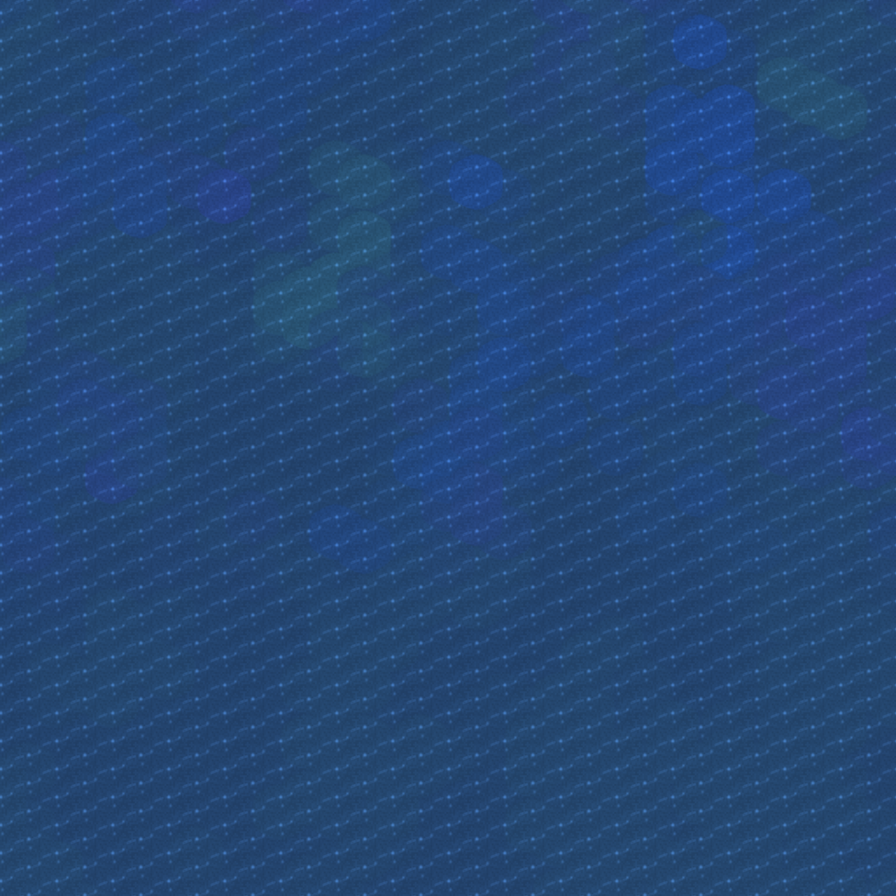
Write a Shadertoy shader that draws this background.

```glsl
// Deep blue water seen as an isometric map: a fine repeating ripple tile with
// slanted bands, dashes and glints, under faint clusters of rounded hexagons.
// They sit on the 2:1 diamond lattice; value noise decides where they gather.

float hash(vec2 p) {
    vec3 q = fract(p.xyx * vec3(0.1031, 0.1030, 0.0973));
    q += dot(q, q.yzx + 33.33);
    return fract((q.x + q.y) * q.z);
}

// Value noise that repeats after "period" lattice steps.
float noise(vec2 p, vec2 period) {
    vec2 i = floor(p), f = fract(p);
    f = f * f * (3.0 - 2.0 * f);
    vec2 a = mod(i, period), b = mod(i + 1.0, period);
    return mix(mix(hash(a), hash(vec2(b.x, a.y)), f.x),
               mix(hash(vec2(a.x, b.y)), hash(b), f.x), f.y);
}

// Map position <-> diamond lattice coordinates.
vec2 toIso(vec2 p) { return vec2(0.5 * p.x + p.y, 0.5 * p.x - p.y); }
vec2 fromIso(vec2 q) { return vec2(q.x + q.y, 0.5 * (q.x - q.y)); }

float glint(vec2 p, vec2 centre, float radius) {
    vec2 d = (p - centre) / radius;
    return exp(-dot(d, d));
}

float dash(vec2 p, vec2 a, vec2 b, float width) {
    vec2 ab = b - a;
    float t = clamp(dot(p - a, ab) / dot(ab, ab), 0.0, 1.0);
    return 1.0 - smoothstep(0.2 * width, width, length(p - a - ab * t));
}

// Rounded hexagon whose sides line up with those of its neighbours.
float roundedHexagon(vec2 d) {
    vec3 side = abs(vec3(d.x, dot(d, vec2(0.447, 0.894)), dot(d, vec2(-0.447, 0.894))));
    float size = pow(dot(pow(side, vec3(8.0)), vec3(1.0)), 0.125);
    return 1.0 - smoothstep(0.92, 1.02, size);
}

// Strength of each tint at p: blue, violet, green, teal.
vec4 patches(vec2 p) {
    vec4 strength = vec4(0.0);
    vec2 home = floor(toIso(p) + 0.5);
    for (int y = -1; y <= 1; y++)
    for (int x = -1; x <= 1; x++) {
        vec2 cell = home + vec2(x, y);
        vec2 centre = fromIso(cell);
        float open = smoothstep(9.0, 16.0, centre.y);
        vec4 score;
        for (int k = 0; k < 4; k++) {
            vec2 shift = vec2(37.0, 61.0) * float(k + 1);
            score[k] = 0.65 * noise(centre * 0.24 + shift, vec2(512.0))
                     + 0.35 * hash(cell + shift + 200.0);
        }
        vec4 level = smoothstep(vec4(0.57, 0.57, 0.66, 0.47),
                                vec4(1.02, 1.02, 0.97, 0.75), score);
        strength = max(strength, level * roundedHexagon(p - centre)
                                 * vec4(open, open, open, 1.0));
    }
    // Stronger tints push the others back
    float total = dot(strength.xyz, vec3(1.0));
    return strength / (1.0 + 2.0 * (total - vec4(strength.xyz, 0.0)));
}

void mainImage(out vec4 fragColor, in vec2 fragCoord) {
    // 32 tiles along the height of the canvas
    vec2 p = fragCoord / iResolution.y * 32.0;
    vec2 iso = toIso(p);
    vec2 local = fromIso(fract(iso) - 0.5);

    // Tinted patches over the base blue
    vec4 tint = patches(p);
    vec3 color = vec3(0.140, 0.269, 0.438);
    color += tint.x * vec3(-0.010, 0.022, 0.145);
    color += tint.y * vec3(0.022, 0.000, 0.105);
    color += tint.z * vec3(0.022, 0.065, 0.025);
    color += tint.w * vec3(0.005, 0.013, 0.004);

    // Slanted bands and fine grain, repeated in every tile
    float band = 0.5 + 0.5 * cos(6.2832 * (iso.y - 0.45));
    float grain = noise(p * 16.0 + 0.5, vec2(32.0, 16.0)) - 0.5;
    color *= 0.96 + 0.05 * band + 0.13 * grain;

    // Short dashes and sharp glints on the ripple crests
    float crest = 0.8 * dash(local, vec2(-0.44, -0.10), vec2(-0.20, -0.01), 0.075)
                + 0.5 * dash(local, vec2(0.18, 0.03), vec2(0.36, 0.10), 0.07);
    float spark = glint(local, vec2(0.03, 0.03), 0.065)
                + 0.6 * glint(local, vec2(0.41, 0.16), 0.055)
                + 0.5 * glint(local, vec2(0.09, -0.28), 0.055);
    color += crest * vec3(0.040, 0.065, 0.100);
    color += spark * vec3(0.120, 0.200, 0.300);

    fragColor = vec4(color, 1.0);
}
```
